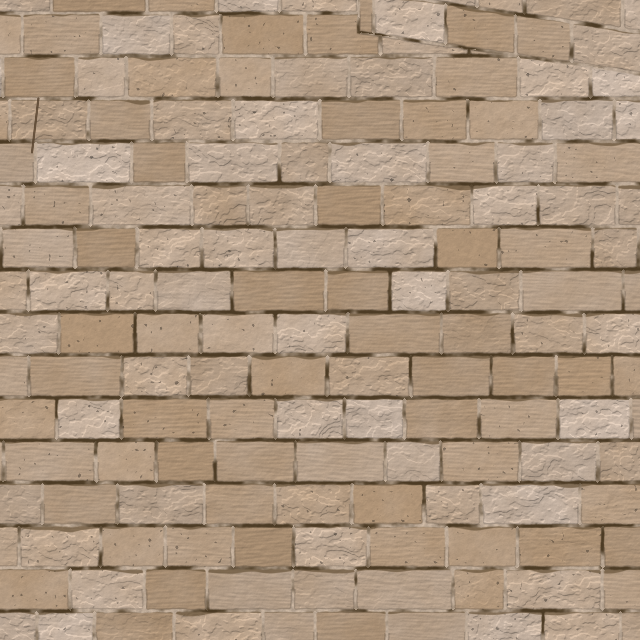
Reproduce this texture procedurally as a Shadertoy shader.

```glsl
// Sunlit wall of coursed sandstone blocks, some tooled and some broken, with a slanted course at the top right.

vec2 hash2(vec2 p) {
    vec3 q = fract(p.xyx * vec3(0.1031, 0.1030, 0.0973));
    q += dot(q, q.yzx + 33.33);
    return fract((q.xx + q.yz) * q.zy);
}

float corner(vec2 cell, vec2 offset) {
    return dot(hash2(cell) * 2.0 - 1.0, offset);
}

// Gradient noise, roughly -0.7 to 0.7
float noise(vec2 p) {
    vec2 i = floor(p), f = p - i;
    vec2 u = f * f * f * (f * (f * 6.0 - 15.0) + 10.0), e = vec2(1, 0);
    return mix(mix(corner(i, f), corner(i + e, f - e), u.x),
               mix(corner(i + e.yx, f - e.yx), corner(i + 1.0, f - 1.0), u.x), u.y);
}

float fbm(vec2 p) {
    float sum = 0.0, amp = 0.6;
    for (int i = 0; i < 4; i++) {
        sum += amp * noise(p);
        p = mat2(1.6, 1.2, -1.2, 1.6) * p + 7.3;
        amp *= 0.5;
    }
    return sum;
}

// Left side of block i in a course, in mean block widths
float sideOf(float i, float row) {
    return i + 0.46 * (hash2(vec2(i + 40.0, row + 3.0)).x - 0.5);
}

// Height of a block face: broken ledges, tool marks and grain
float relief(vec2 p, vec2 seed, float rough) {
    vec2 s = p + seed * 7.0;
    float lumps = fbm(s * vec2(20, 29));
    float steps = lumps * 5.0;
    float ledges = floor(steps) + smoothstep(0.0, 0.35, fract(steps));
    float tilt = seed.x > 0.7 ? 1.2 : 0.12 * (seed.y - 0.5);
    vec2 along = mat2(cos(tilt), sin(tilt), -sin(tilt), cos(tilt)) * s;
    float tooling = noise(along * vec2(35, 230));
    return rough * (0.32 * ledges + 1.1 * lumps)
         + 0.22 * (1.0 - 0.6 * rough) * tooling + 0.3 * fbm(s * 85.0);
}

void mainImage(out vec4 fragColor, in vec2 fragCoord) {
    float px = 1.0 / iResolution.y;
    vec2 p = fragCoord * px;
    vec2 w = p + 0.0018 * vec2(noise(p * 38.0), noise(p * 38.0 + 50.0));

    // Level courses, or the slanted ones inside the cut
    float rise = w.y + 0.148 * (w.x - 0.56) - 0.95;
    float cut = max(-rise, 0.56 - w.x);
    float y = cut < 0.0 ? rise / 0.065 + 30.0 : (w.y - 0.0456) / 0.0667;
    float row = floor(y);
    float x = w.x / 0.115 + 0.5 * mod(row, 2.0) + 0.35 * hash2(vec2(row + 9.0, 5.0)).x;

    // Block holding this point
    float i = floor(x);
    if (x < sideOf(i, row)) i--;
    else if (x >= sideOf(i + 1.0, row)) i++;
    float left = sideOf(i, row), right = sideOf(i + 1.0, row);
    vec2 seed = hash2(vec2(i + 71.0, row + 23.0));
    vec2 kind = hash2(vec2(i + 13.0, row + 87.0));
    vec2 halfSize = 0.5 * vec2((right - left) * 0.115, 0.0667);
    vec2 local = vec2((x - 0.5 * (left + right)) * 0.115, (fract(y) - 0.5) * 0.0667);

    // Signed distance to the chipped outline
    vec2 q = abs(local) - halfSize + 0.0055 + 0.0009 * kind.y;
    float d = length(max(q, 0.0)) + min(max(q.x, q.y), 0.0) - 0.0035;
    d = max(d, 0.0022 - abs(cut)) + 0.0022 * fbm(p * 75.0);
    float face = smoothstep(px, -px, d);

    // Stone colour, weathered in patches
    float rough = smoothstep(0.25, 0.85, kind.x);
    float tone = clamp(0.65 * seed.y + 0.45 * rough - 0.1 + 0.45 * fbm(p * 14.0 + seed * 9.0), 0.0, 1.0);
    vec3 stone = mix(vec3(0.665, 0.56, 0.45), vec3(0.765, 0.695, 0.635), tone);
    stone *= 0.97 + 0.07 * seed.x + 0.05 * fbm(p * 45.0);

    // Light from above
    float lit = relief(p, seed, rough) - relief(p + vec2(-0.0007, 0.0016), seed, rough);
    stone *= 1.0 + clamp(0.7 * lit, -0.4, 0.14);
    float pits = smoothstep(0.36, 0.5, noise(p * 130.0 + seed * 30.0));
    stone *= 1.0 - 0.3 * pits * step(0.4, seed.x);

    // Shade cast by the course above, and the turned lower edge
    float overhang = 0.003 + 0.013 * max(0.0, noise(p * vec2(17, 6) + row * 3.7));
    float shade = smoothstep(overhang + 0.0015, overhang - 0.001, halfSize.y - local.y);
    stone = mix(stone, vec3(0.42, 0.34, 0.24), 0.75 * shade);
    stone *= 1.0 - 0.2 * smoothstep(-0.003, 0.0, d) * step(local.y, 0.0);

    // Joints: pale mortar, hollow in places
    float level = step(q.x, q.y);
    float middle = smoothstep(0.05, 0.3, p.y) * smoothstep(0.75, 0.5, p.y);
    float hollow = smoothstep(-0.12, 0.18, fbm(p * 16.0 + 20.0) + 0.14 * level + 0.16 * middle - 0.14);
    vec3 mortar = vec3(0.74, 0.665, 0.59) * (1.0 + 0.3 * fbm(p * 120.0));
    mortar = mix(mortar, vec3(0.25, 0.185, 0.095), 0.9 * hollow);
    vec3 color = mix(mortar, stone, face);

    // Thin iron streak at the upper left
    vec2 streak = p - vec2(0.05, 0.762), dir = vec2(0.01, 0.084);
    float t = clamp(dot(streak, dir) / dot(dir, dir), 0.0, 1.0);
    float rust = smoothstep(0.0025, 0.001, length(streak - dir * t));
    color = mix(color, vec3(0.33, 0.25, 0.17), 0.8 * rust);

    fragColor = vec4(color, 1.0);
}
```
